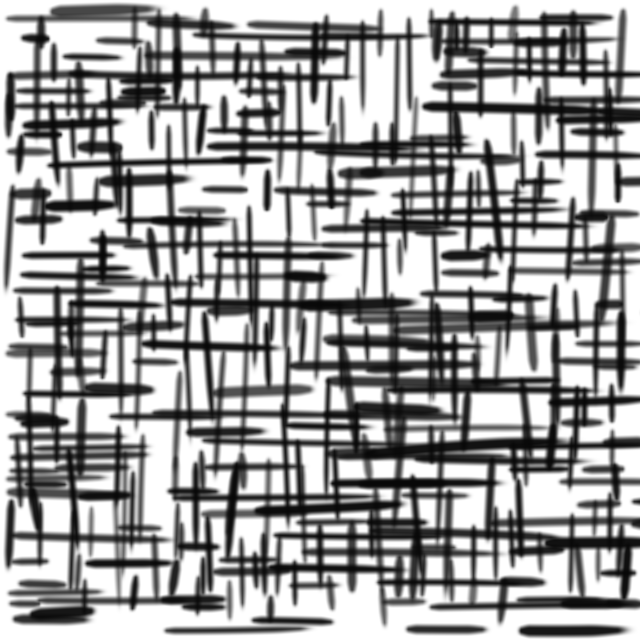
Write a Shadertoy shader that draws this pattern.

```glsl
// Woven crosshatch of soft, tapered ink strokes on white paper.

vec4 hash4(vec2 p) {
    vec4 q = fract(p.xyxy * vec4(0.1031, 0.1030, 0.0973, 0.1099));
    q += dot(q, q.wzxy + 33.33);
    return fract((q.xxyz + q.yzzw) * q.zywx);
}

// Ink of one stroke running along +x from the origin: blunt start, long tail.
float strokeInk(vec2 p, float len, float halfWidth, float tail) {
    float taper = smoothstep(-0.004, 0.022, p.x) * smoothstep(0.0, tail * len, len - p.x);
    float w = halfWidth * mix(0.4, 1.0, taper);
    float edge = 1.0 - smoothstep(w - 0.005, w + 0.005, abs(p.y));
    return edge * smoothstep(0.0, 0.45, taper);
}

// Light left after a layer of strokes along x, one stroke starting in each cell.
float strokeLayer(vec2 p, vec2 cell, vec2 lenRange, vec2 widthRange,
                  float tilt, float lightest, vec2 farEnd, float seed) {
    float light = 1.0;
    vec2 base = floor(p / cell);
    for (int j = -1; j <= 1; j++)
    for (int i = -3; i <= 0; i++) {
        vec2 id = base + vec2(i, j);
        vec4 a = hash4(id + seed);
        vec4 b = hash4(id + seed + 57.0);
        vec2 start = (id + a.xy) * cell;
        float end = start.x + mix(lenRange.x, lenRange.y, a.z * a.z);

        // Keep a ragged margin around the sheet.
        start.x = max(start.x, 0.005 + 0.03 * b.x);
        end = min(end, mix(farEnd.x, farEnd.y, b.y));
        float len = end - start.x;
        if (len < 0.05 || start.y < 0.012 || start.y > 0.985) continue;

        // Lean about the middle and bow slightly.
        vec2 q = p - start;
        float along = q.x - 0.5 * len;
        float lean = tilt * (b.z - 0.5) * (0.6 + 1.4 * a.w * a.w);
        q.y -= lean * along + 0.25 * (b.w - 0.5) * along * along;

        float halfWidth = mix(widthRange.x, widthRange.y, a.w * a.w);
        float strength = mix(1.0 - lightest, 0.97, sqrt(b.x));
        light *= 1.0 - strength * strokeInk(q, len, halfWidth, 0.2 + 0.3 * b.y);
    }
    return light;
}

void mainImage(out vec4 fragColor, in vec2 fragCoord) {
    vec2 uv = fragCoord / iResolution.xy;

    // Long, heavy strokes across; short, thin ones running down.
    float across = strokeLayer(uv, vec2(0.18, 0.029), vec2(0.08, 0.40),
                               vec2(0.0045, 0.0092), 0.07, 0.35, vec2(0.95, 1.10), 11.0);
    float down = strokeLayer(vec2(1.0 - uv.y, uv.x), vec2(0.12, 0.031), vec2(0.07, 0.22),
                             vec2(0.0036, 0.0070), 0.16, 0.45, vec2(0.93, 0.99), 203.0);

    float shade = mix(0.03, 1.0, across * down);
    fragColor = vec4(vec3(shade), 1.0);
}
```
